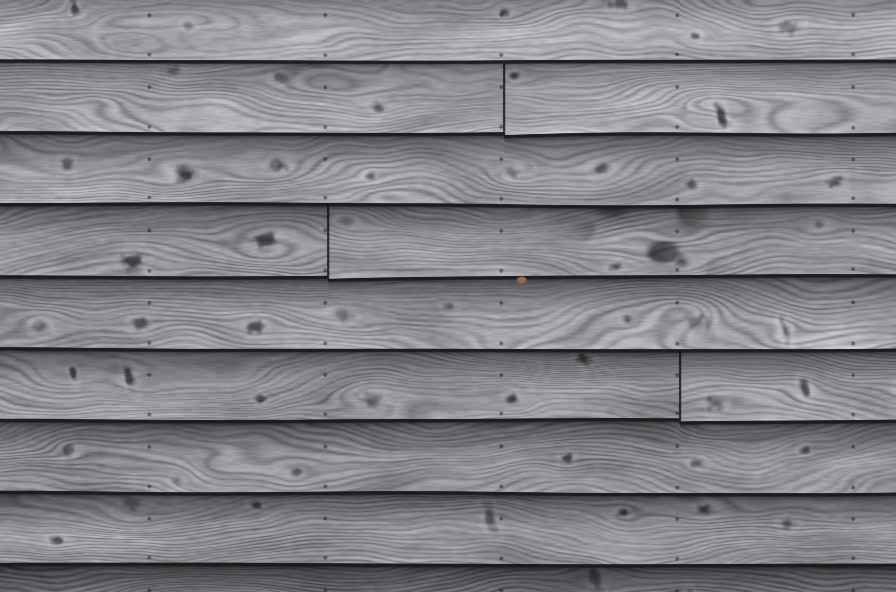
Give the GLSL for this texture, as a Shadertoy shader.

```glsl
// Weathered grey clapboard siding: overlapping planks with shadowed laps,
// staggered butt joints on regular studs, nails, knots and flowing grain.
// Space is measured in plank heights; each plank runs from f = 0 to f = 1.

const float STUD_START = 4.56;
const float STUD_STEP = 2.445;

vec2 hash2(vec2 p) {
    vec3 a = fract(p.xyx * vec3(0.1031, 0.1030, 0.0973));
    a += dot(a, a.yzx + 33.33);
    return fract((a.xx + a.yz) * a.zy);
}

float noise(vec2 p) {
    vec2 i = floor(p), u = fract(p);
    u = u * u * (3.0 - 2.0 * u);
    return mix(mix(hash2(i).x, hash2(i + vec2(1, 0)).x, u.x),
               mix(hash2(i + vec2(0, 1)).x, hash2(i + vec2(1, 1)).x, u.x), u.y);
}

float fbm(vec2 p) {
    float sum = 0.0, amp = 0.53;
    for (int i = 0; i < 4; i++) {
        sum += amp * noise(p);
        p = p * 2.03 + 17.1;
        amp *= 0.5;
    }
    return sum;
}

// Joint position of a row; rows without one get a far away value
float jointX(float row) {
    bool split = row > 0.5 && mod(row, 2.0) < 0.5;
    return split ? STUD_START + STUD_STEP * mod(row * 0.5 + 1.0, 3.0) : 99.0;
}

// Grain displacement (x), dark core (y) and pale rim (z) of nearby knots
vec3 knots(vec2 q, float row) {
    vec3 sum = vec3(0.0);
    float cell = floor(q.x / 1.5);
    for (float i = -1.0; i <= 1.0; i++) {
        vec2 id = vec2(cell + i + 20.0, row * 13.0 + 40.0);
        vec2 place = hash2(id), kind = hash2(id + 71.7);
        if (kind.y < 0.15) continue;
        vec2 d = q - vec2((cell + i + 0.15 + 0.7 * place.x) * 1.5, 0.12 + 0.74 * place.y);
        float r = mix(0.06, 0.135, kind.x * kind.x);
        sum.x -= d.y * exp(-dot(d * vec2(0.5, 1.0), d * vec2(0.5, 1.0)) / (r * r * 5.0));
        // Some knots are cut lengthwise into slanted spikes
        if (kind.y > 0.82) d = vec2(d.x + 0.25 * d.y, d.y * 0.42) * 1.2;
        else d.x *= 0.8;
        float k = length(d) / r + 0.7 * (noise(q * 13.0) - 0.5);
        sum.y += smoothstep(1.15, 0.2, k) * mix(0.35, 1.0, fract(kind.y * 9.0));
        sum.z += exp(-5.0 * (k - 1.5) * (k - 1.5));
    }
    return sum;
}

void mainImage(out vec4 fragColor, in vec2 fragCoord) {
    vec2 p = fragCoord / iResolution.xy * vec2(12.45, 8.23) - vec2(0.0, 0.39);
    float px = 8.23 / iResolution.y;

    // Uneven lower edges, with the right hand plank sagging at a joint
    float seam = floor(p.y + 0.5);
    float fade = abs(fract(p.y) - 0.5) * 2.0;
    float sag = p.x - jointX(seam);
    p.y += fade * 0.05 * (noise(vec2(p.x * 0.35, seam * 7.0 + 30.0)) - 0.5);
    p.y += fade * 0.045 * smoothstep(-px, px, sag) * exp(-max(sag, 0.0) * 0.6);

    float row = floor(p.y), f = fract(p.y);
    float joint = jointX(row);
    vec2 q = vec2(p.x, f);
    vec2 seed = vec2(row * 19.3 + 60.0 + 8.7 * step(joint, p.x), row * 5.7 + 20.0);

    // Grain lines follow a warped height and part around the knots
    vec3 knot = knots(q, row);
    float g = f + knot.x + 0.75 * (noise(q * vec2(0.45, 1.5) + seed) - 0.5)
            + 0.13 * (noise(q * vec2(1.6, 4.0) + seed) - 0.5);
    float line = pow(0.5 + 0.5 * sin(82.0 * g + 3.0 * noise(vec2(p.x * 0.7, g * 6.0) + seed)), 2.0);
    float streak = noise(vec2(p.x * 1.4, g * 34.0) + seed) - 0.5;
    float fiber = noise(vec2(p.x * 9.0, f * 48.0) + seed) - 0.5;
    float patches = fbm(vec2(p.x * 0.7, g * 2.6) + seed) - 0.5;

    float tone = 0.585 + 0.065 * smoothstep(4.5, 6.5, row) - 0.10 * step(row, -0.5);
    tone += 0.05 * (hash2(seed).x - 0.5);
    tone += 0.22 * patches + 0.11 * streak + 0.07 * fiber;
    tone -= 0.10 * (line - 0.35) * (0.4 + noise(q * vec2(0.8, 2.5) + seed + 9.0));

    // Knots and one dark weather stain
    tone += 0.035 * knot.z;
    tone *= 1.0 - 0.58 * min(knot.y, 1.0);
    float stain = exp(-pow((p.x - 9.0) / 0.75, 2.0)) * step(abs(row - 4.0), 0.5);
    tone *= 1.0 - 0.55 * stain * smoothstep(0.45, 0.72, noise(q * vec2(2.6, 3.2) + 4.0));

    // Soft shade beneath the lap above, and a worn pale lower lip
    float shade = smoothstep(0.42, 1.02, f + 0.25 * patches);
    tone *= 1.0 - (0.42 - 0.13 * step(5.5, row)) * shade;
    tone *= 1.0 - 0.3 * smoothstep(0.87, 0.97, f);
    tone += 0.03 * smoothstep(0.09, 0.03, f);

    // Two nails per stud
    float studX = (fract((p.x - STUD_START) / STUD_STEP + 0.5) - 0.5) * STUD_STEP + 0.04;
    float nail = min(length(vec2(studX, f - 0.08)), length(vec2(studX, f - 0.63)));
    tone *= 1.0 - 0.4 * smoothstep(0.025 + px, 0.015, nail);

    // Butt joint and the black gap under each lap
    tone *= 1.0 - 0.7 * smoothstep(0.012 + px, 0.006, abs(p.x - joint));
    float gap = smoothstep(0.042 + px, 0.03, 1.0 - f);
    gap = max(gap, 1.0 - smoothstep(0.0, px, f));
    vec3 color = mix(tone * vec3(1.0, 0.985, 1.025), vec3(0.10, 0.10, 0.11), gap * 0.92);

    // A scrap of dry leaf caught in a lap
    float leaf = length((p - vec2(7.25, 3.95)) * vec2(1.0, 1.5));
    color = mix(color, vec3(0.56, 0.42, 0.30), smoothstep(0.07 + px, 0.05, leaf));

    fragColor = vec4(clamp(color, 0.0, 1.0), 1.0);
}
```
